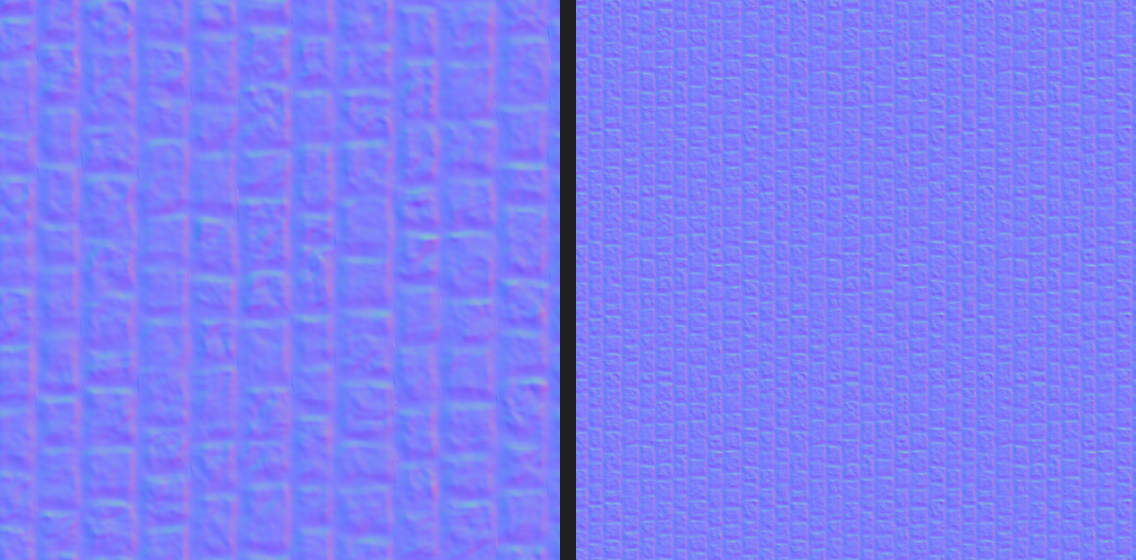
Left, the tile; right, the same tile 3 across and 3 down.
Give the GLSL for this texture map, as a WebGL 1 fragment shader.

```glsl
precision highp float;
uniform vec2 u_resolution;

#define COLUMNS 11.0
#define ROWS 10.0
#define COLUMN_SHIFT 0.715
#define COLUMN_JITTER 0.28
#define ROW_JITTER 0.45
#define JOINT_FALL 0.018
#define JOINT_RISE 0.027
#define JOINT_DEPTH 0.0031
#define LUMP_HEIGHT 0.0029
#define GRAIN_HEIGHT 0.0008
#define WARP 0.008

float hash(vec2 p) {
  vec3 q = fract(p.xyx * 0.1031);
  q += dot(q, q.yzx + 33.33);
  return fract((q.x + q.y) * q.z);
}

// Gradient noise that wraps after "period" cells
float corner(vec2 cell, vec2 offset, float period, float seed) {
  vec2 c = mod(cell, period) + seed;
  vec2 g = vec2(hash(c), hash(c + 157.0)) * 2.0 - 1.0;
  return dot(g, offset);
}

float noise(vec2 uv, float period, float seed) {
  vec2 p = uv * period;
  vec2 i = floor(p);
  vec2 f = p - i;
  vec2 s = f * f * f * (f * (f * 6.0 - 15.0) + 10.0);
  vec2 e = vec2(1.0, 0.0);
  float low = mix(corner(i, f, period, seed),
                  corner(i + e.xy, f - e.xy, period, seed), s.x);
  float high = mix(corner(i + e.yx, f - e.yx, period, seed),
                   corner(i + e.xx, f - e.xx, period, seed), s.x);
  return mix(low, high, s.y);
}

// Uneven divisions of a wrapping axis
float division(float k, float count, float jitter, float seed) {
  return k + jitter * (hash(vec2(mod(k, count), seed)) - 0.5);
}

// Returns the wrapped index, then the distances to the lower and upper joint
vec3 locate(float t, float count, float jitter, float seed) {
  float k = floor(t);
  if (t < division(k, count, jitter, seed)) k -= 1.0;
  else if (t >= division(k + 1.0, count, jitter, seed)) k += 1.0;
  float lower = t - division(k, count, jitter, seed);
  float upper = division(k + 1.0, count, jitter, seed) - t;
  return vec3(mod(k, count), lower / count, upper / count);
}

// Gentle rise from the lower joint, steeper fall into the upper one
float profile(vec3 span) {
  return smoothstep(0.0, JOINT_RISE, span.y) * smoothstep(0.0, JOINT_FALL, span.z);
}

float surfaceHeight(vec2 uv) {
  // Wavering joints
  vec2 p = uv + WARP * vec2(noise(uv, 13.0, 3.0), noise(uv, 13.0, 41.0));
  p += 0.35 * WARP * vec2(noise(uv, 34.0, 67.0), noise(uv, 34.0, 89.0));

  // Columns of blocks, each with its own row offset
  vec3 column = locate(p.x * COLUMNS - COLUMN_SHIFT, COLUMNS, COLUMN_JITTER, 19.0);
  float rowShift = hash(vec2(column.x, 71.0));
  vec3 row = locate(p.y * ROWS - rowShift, ROWS, ROW_JITTER, column.x + 31.0);

  // Joints worn away in places
  float across = profile(column);
  float along = profile(row);
  float wear = noise(uv, 15.0, 113.0);
  float block = mix(1.0, across, clamp(0.9 + 0.6 * wear, 0.0, 1.0))
              * mix(1.0, along, clamp(0.78 - 1.3 * wear, 0.0, 1.0));

  // Lumpy faces, rougher on some blocks
  float cover = across * along;
  float roughness = 0.35 + cover * (0.35 + 0.75 * hash(vec2(column.x, row.x + 47.0)));
  float lumps = LUMP_HEIGHT * noise(p, 34.0, 131.0)
              + GRAIN_HEIGHT * noise(p, 71.0, 211.0);
  float swell = LUMP_HEIGHT * noise(uv, 16.0, 173.0);
  return JOINT_DEPTH * block + roughness * lumps + 0.6 * swell;
}

void main() {
  vec2 uv = gl_FragCoord.xy / u_resolution;

  // Slope by central differences
  vec2 e = vec2(0.0016, 0.0);
  vec2 slope = vec2(surfaceHeight(uv - e.xy) - surfaceHeight(uv + e.xy),
                    surfaceHeight(uv - e.yx) - surfaceHeight(uv + e.yx)) / (2.0 * e.x);

  // Encode as a soft tangent-space normal
  float blue = 0.99 - 0.2 * dot(max(slope, 0.0), vec2(1.0)) - 0.3 * dot(slope, slope);
  gl_FragColor = vec4(0.5 + 0.5 * slope, blue, 1.0);
}
```
